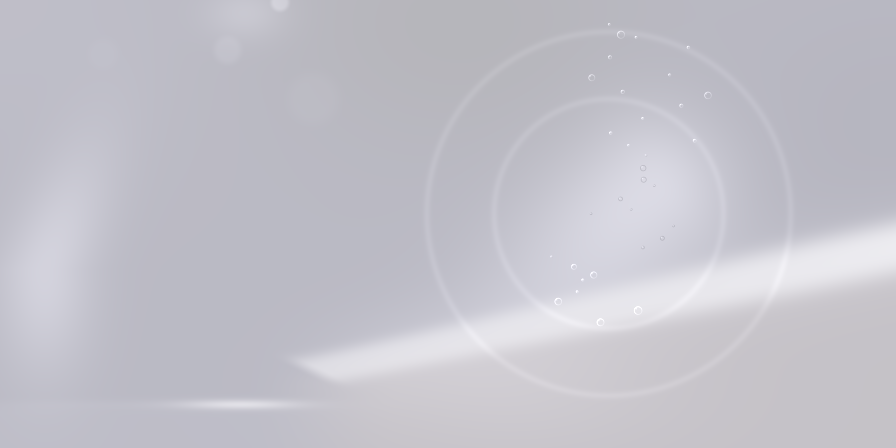
Write a Shadertoy shader that draws this background.

```glsl
// Pale lilac studio backdrop with a slanted light beam, soft glows, thin rings and tiny bubbles.
#define LILAC vec3(0.730, 0.728, 0.768)
#define GREY vec3(0.712, 0.710, 0.728)
#define FLOOR_TINT vec3(0.772, 0.760, 0.782)
#define LIGHT vec3(0.925, 0.922, 0.940)
#define RING_CENTER vec2(1.359, 0.523)
#define RING_RADII vec2(0.406, 0.256)
#define BEAM_SLOPE 0.213
#define BEAM_TIP vec2(0.638, 0.193)
#define BUBBLE_COUNT 32

float hash(float n) {
    return fract(sin(n * 127.1 + 3.7) * 4375.85);
}

// Gaussian spot with separate horizontal and vertical spread
float glow(vec2 p, vec2 center, vec2 spread) {
    vec2 q = (p - center) / spread;
    return exp(-dot(q, q));
}

// Height of a point above the middle of the beam
float beamOffset(vec2 p) {
    return p.y - 0.17 - BEAM_SLOPE * (p.x - 0.7);
}

// Oblique glow with a long tail toward the lower left
float domeGlow(vec2 p) {
    vec2 q = p - vec2(1.46, 0.58);
    float along = dot(q, vec2(0.77, 0.64));
    float across = dot(q, vec2(-0.64, 0.77));
    return glow(vec2(along, across), vec2(0.0), vec2(along < 0.0 ? 0.40 : 0.16, 0.17));
}

// Flat beam with soft sides and an obliquely cut left end
float beam(vec2 p) {
    float halfWidth = mix(0.036, 0.057, smoothstep(0.7, 2.0, p.x));
    float d = abs(beamOffset(p)) / halfWidth;
    float side = exp(-0.8 * d * d * d);
    float cut = smoothstep(-0.008, 0.022, dot(p - BEAM_TIP, vec2(0.444, 0.896)));
    return side * cut * mix(0.65, 1.0, clamp((p.x - 0.6) / 1.4, 0.0, 1.0));
}

// Soft out-of-focus disc
float disc(vec2 p, vec2 center, float radius) {
    return 1.0 - smoothstep(radius * 0.6, radius * 1.25, length(p - center));
}

// Faint circular line
float ring(vec2 p, float radius) {
    float d = (length(p - RING_CENTER) - radius) / 0.008;
    return exp(-d * d);
}

// Signed light of scattered bubbles: bright rims, dark ones inside the glow
float bubbles(vec2 p, float pixel) {
    float light = 0.0;
    for (int i = 0; i < BUBBLE_COUNT; i++) {
        float id = float(i);
        float y = mix(0.27, 0.96, (id + hash(id)) / float(BUBBLE_COUNT));
        float x = 1.41 + 0.06 * sin(y * 9.0 - 5.0) + 0.26 * (hash(id + 41.0) - 0.5);
        float radius = mix(0.002, 0.009, pow(hash(id + 83.0), 3.0));
        vec2 q = p - vec2(x, y);
        float d = length(q);
        float soft = max(pixel, 0.0015);
        float rim = 1.0 - smoothstep(0.0, soft, abs(d - radius));
        float spark = 1.0 - smoothstep(0.0, soft * 1.5, length(q - radius * vec2(-0.5, 0.5)));
        float facing = 0.5 + 0.5 * dot(q, vec2(-0.7, 0.7)) / max(d, 0.0001);
        float shaded = smoothstep(0.40, 0.46, y) - smoothstep(0.62, 0.70, y);
        light += rim * mix(mix(0.04, 0.17, facing), -0.09, shaded) + 0.09 * spark;
    }
    return light;
}

void mainImage(out vec4 fragColor, in vec2 fragCoord) {
    vec2 p = fragCoord / iResolution.y;
    float offset = beamOffset(p);

    // Wall
    vec3 color = mix(LILAC, GREY, 0.9 * glow(p, vec2(1.02, 0.95), vec2(0.42, 0.28)));
    color += 0.018 * glow(p, vec2(0.0, 1.0), vec2(0.5, 0.4));
    color -= 0.016 * glow(p, vec2(2.0, 0.72), vec2(0.35, 0.3));

    // Floor below the beam and to the left of it
    float right = smoothstep(0.55, 0.9, p.x);
    color = mix(color, FLOOR_TINT, right * smoothstep(0.03, -0.03, offset));
    color += 0.014 * (1.0 - right) * smoothstep(0.105, 0.075, p.y);
    color += 0.035 * glow(p, vec2(1.15, 0.14), vec2(0.36, 0.15));

    // Broad glows
    color += 0.130 * domeGlow(p) * smoothstep(-0.08, 0.05, offset);
    color += 0.025 * exp(-pow(offset / 0.11, 2.0)) * right;
    float bend = 0.10 + 0.35 * max(p.y - 0.40, 0.0);
    color += 0.095 * glow(p, vec2(bend, 0.39), vec2(0.105, p.y > 0.39 ? 0.27 : 0.22));

    // Blurred discs near the top
    color += 0.055 * glow(p, vec2(0.55, 0.97), vec2(0.09, 0.06));
    color += 0.070 * disc(p, vec2(0.625, 0.995), 0.021);
    color += 0.025 * disc(p, vec2(0.508, 0.888), 0.032);
    color += 0.012 * disc(p, vec2(0.70, 0.78), 0.06);
    color += 0.008 * disc(p, vec2(0.23, 0.88), 0.035);

    // Beam and the thin streak at its foot
    color = mix(color, LIGHT, beam(p));
    color = mix(color, LIGHT, 0.72 * glow(p, vec2(0.54, 0.097), vec2(0.13, 0.011)));
    color += 0.015 * glow(p, vec2(0.3, 0.097), vec2(0.35, 0.012));

    // Rings and bubbles
    color += 0.032 * (ring(p, RING_RADII.x) + ring(p, RING_RADII.y));
    color += bubbles(p, 1.0 / iResolution.y);

    fragColor = vec4(clamp(color, 0.0, 1.0), 1.0);
}
```
